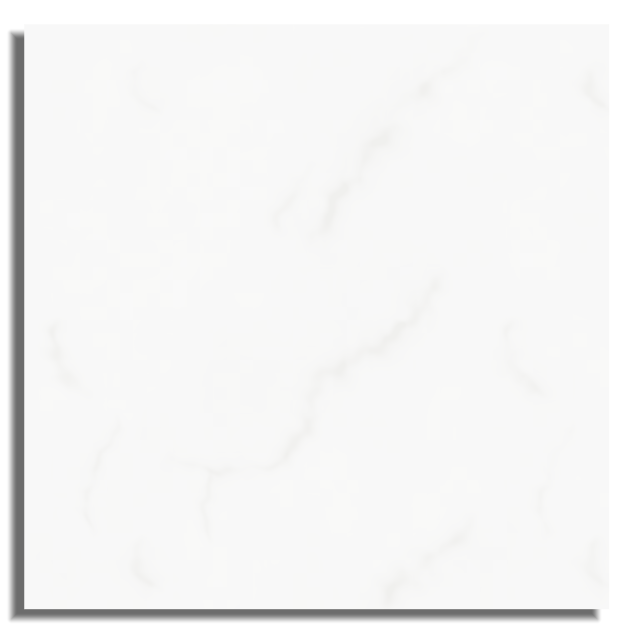
This texture is drawn by a three.js fragment shader. Its source:

```glsl
// Pale marble tile with faint warm veins, lying on white with a soft grey shadow at lower left.
varying vec2 vUv;

const vec3 PAPER = vec3(1.0);
const vec3 MARBLE = vec3(0.973, 0.973, 0.972);
const vec3 VEIN_TINT = vec3(0.026, 0.027, 0.032);
const vec3 SHADOW = vec3(0.425);
const vec2 TILE_CENTER = vec2(0.495, 0.505);
const float TILE_HALF = 0.457;
const vec2 SHADOW_SHIFT = vec2(-0.0195, -0.0145);
const vec2 PATTERN_PERIOD = vec2(0.71, 0.745);

vec2 hash2(vec2 p) {
  vec3 h = fract(p.xyx * vec3(0.1031, 0.1030, 0.0973));
  h += dot(h, h.yzx + 33.33);
  return fract((h.xx + h.yz) * h.zy);
}

// Signed distance to a square
float square(vec2 p, float halfSize) {
  vec2 d = abs(p) - halfSize;
  return length(max(d, 0.0)) + min(max(d.x, d.y), 0.0);
}

// Soft cellular noise: random tones blended between nearby cells
float cellTone(vec2 p, float sharpness) {
  vec2 cell = floor(p);
  vec2 f = p - cell;
  float total = 0.0;
  float weights = 0.0;
  for (int j = -1; j <= 1; j++) {
    for (int i = -1; i <= 1; i++) {
      vec2 o = vec2(float(i), float(j));
      vec2 h = hash2(cell + o);
      vec2 d = o + 0.2 + 0.6 * h - f;
      float w = exp(-sharpness * dot(d, d));
      total += w * fract(h.x * 7.0 + h.y * 13.0);
      weights += w;
    }
  }
  return total / weights;
}

float cloud(vec2 p) {
  return 0.6 * cellTone(p, 4.0) + 0.4 * cellTone(p * 2.3 + 17.0, 5.0);
}

// Layered sines that make the veins wander
vec2 wander(vec2 p) {
  vec2 w = 0.006 * sin(p.yx * vec2(31.0, 27.0) + vec2(0.4, 2.1));
  w += 0.004 * sin(p.yx * vec2(73.0, 67.0) + p * 38.0);
  return w + 0.002 * sin(p.yx * vec2(171.0, 157.0) + p * 90.0);
}

// Bowed streak from a to b: narrow core in a wide haze, faded at its ends
float vein(vec2 p, vec2 a, vec2 b, float bow, float width) {
  vec2 along = normalize(b - a);
  float len = length(b - a);
  float t = dot(p - a, along) / len;
  float s = clamp(t, 0.0, 1.0);
  float side = dot(p - a, vec2(-along.y, along.x)) - 4.0 * bow * s * (1.0 - s);
  float ends = smoothstep(-0.12, 0.15, t) * smoothstep(1.12, 0.85, t);
  float d = abs(side) / width;
  return ends * (0.65 * exp(-d * d) + 0.35 * exp(-d * d * 0.13));
}

// One period of the vein pattern
float veinGroup(vec2 p) {
  vec2 q = p + wander(p);
  float v = vein(q, vec2(0.729, 0.922), vec2(0.495, 0.609), -0.028, 0.010);
  v += vein(q, vec2(0.677, 0.570), vec2(0.500, 0.410), 0.030, 0.010);
  v += 0.8 * vein(q, vec2(0.505, 0.420), vec2(0.450, 0.285), 0.0, 0.010);
  v += 0.7 * vein(q, vec2(0.456, 0.297), vec2(0.260, 0.284), 0.030, 0.006);
  v += 0.8 * vein(q, vec2(0.089, 0.490), vec2(0.140, 0.375), -0.020, 0.007);
  v += 0.6 * vein(q, vec2(0.182, 0.349), vec2(0.137, 0.167), -0.008, 0.005);
  v += 0.7 * vein(q, vec2(0.212, 0.905), vec2(0.257, 0.825), -0.012, 0.007);
  v += 0.5 * vein(q, vec2(0.332, 0.255), vec2(0.319, 0.150), 0.0, 0.005);
  return v + 0.5 * vein(q, vec2(0.480, 0.740), vec2(0.435, 0.640), -0.006, 0.007);
}

vec3 marble(vec2 p) {
  float veins = 0.0;
  for (int j = 0; j < 2; j++) {
    for (int i = 0; i < 2; i++) {
      veins += veinGroup(p + PATTERN_PERIOD * vec2(-float(i), float(j)));
    }
  }
  // Broken vein strength, broad mottling and faint square grain
  float patches = 0.25 + 1.1 * smoothstep(0.2, 0.75, cloud(p * vec2(24.0, 20.0)));
  float mottle = cloud(p * vec2(9.0, 6.5) + 5.0) - 0.5;
  float grain = hash2(floor(p * 48.0)).x - 0.5;
  return MARBLE + 0.006 * mottle + 0.0022 * grain - VEIN_TINT * min(veins * patches, 1.2);
}

void main() {
  vec2 p = vUv - TILE_CENTER;
  float shadow = 1.0 - smoothstep(-0.009, 0.009, square(p - SHADOW_SHIFT, TILE_HALF));
  float tile = 1.0 - smoothstep(-0.0008, 0.0008, square(p, TILE_HALF));
  vec3 color = mix(PAPER, SHADOW, shadow);
  color = mix(color, marble(vUv), tile);
  gl_FragColor = vec4(color, 1.0);
}
```
